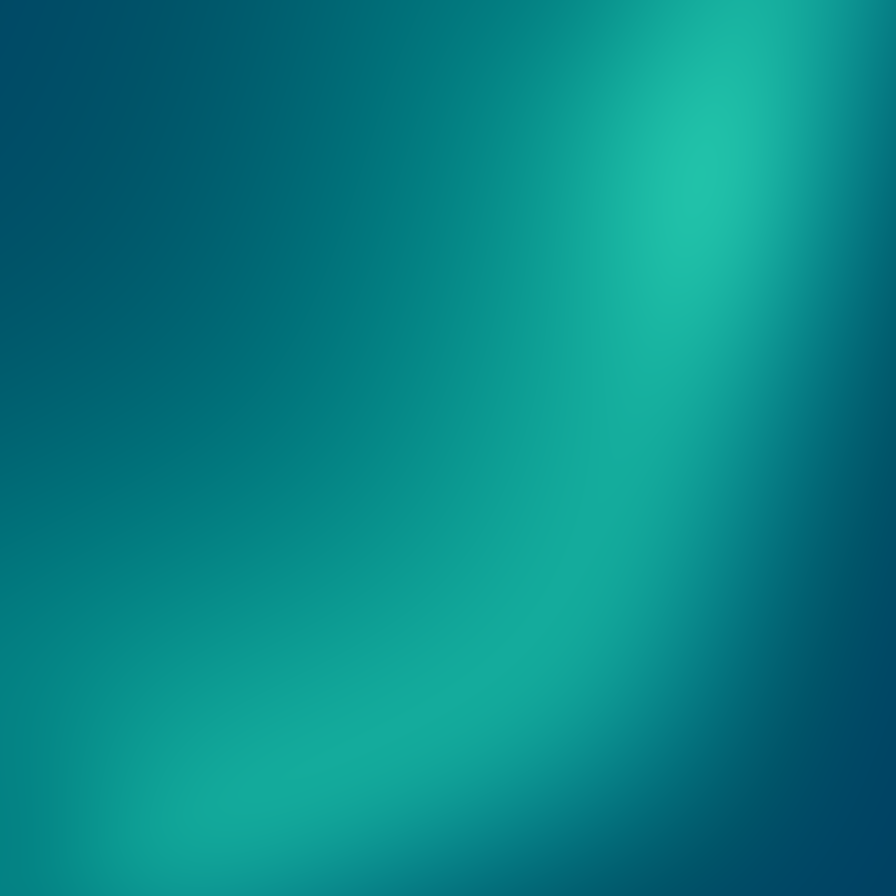
Reproduce this background procedurally as a WebGL 2 fragment shader.

```glsl
#version 300 es
precision highp float;

uniform vec2 u_resolution;
out vec4 outColor;

// Soft minimum: rounds the corner where two half-planes meet
float softMin(float a, float b, float k) {
    return 0.5 * (a + b - sqrt((a - b) * (a - b) + k * k));
}

// Elliptical Gaussian glow
float glow(vec2 p, vec2 center, vec2 radius) {
    vec2 q = (p - center) / radius;
    return exp(-dot(q, q));
}

// Signed distance to the bent ridge, positive toward the upper left
float ridgeDistance(vec2 p) {
    float lowerArm = dot(p - vec2(0.20, 0.07), vec2(-0.33, 0.944));
    float upperArm = dot(p - vec2(0.79, 0.80), vec2(-0.97, 0.236));
    return softMin(lowerArm, upperArm, 0.16);
}

// Broad falloff above the ridge, steeper falloff below it
float ridgeLight(float d) {
    return d > 0.0 ? exp(-pow(d / 0.43, 1.5)) : exp(-pow(-d / 0.22, 2.0));
}

// Navy through teal to mint, driven by the light level
vec3 tealRamp(float level) {
    float red = 0.13 * pow(max(level - 0.42, 0.0) / 0.34, 1.7);
    float blue = 0.215 + 0.59 * level + 0.3 * max(0.33 - level, 0.0);
    return vec3(red, level, blue);
}

void main() {
    vec2 p = gl_FragCoord.xy / u_resolution;
    float d = ridgeDistance(p);

    float level = 0.25 + 0.42 * ridgeLight(d);
    level += 0.09 * glow(p, vec2(0.785, 0.80), vec2(0.15, 0.21));

    // Dim the left end of the ridge and the top edge
    level -= 0.16 * glow(p, vec2(0.0), vec2(0.15, 0.21));
    level -= 0.04 * glow(p, vec2(0.64, 1.03), vec2(0.14, 0.12));

    // The outer slope is slightly bluer
    vec3 color = tealRamp(level);
    color += vec3(0.015, 0.0, 0.015) * smoothstep(0.0, 0.15, -d) * smoothstep(0.3, 0.5, level);

    outColor = vec4(color, 1.0);
}
```
